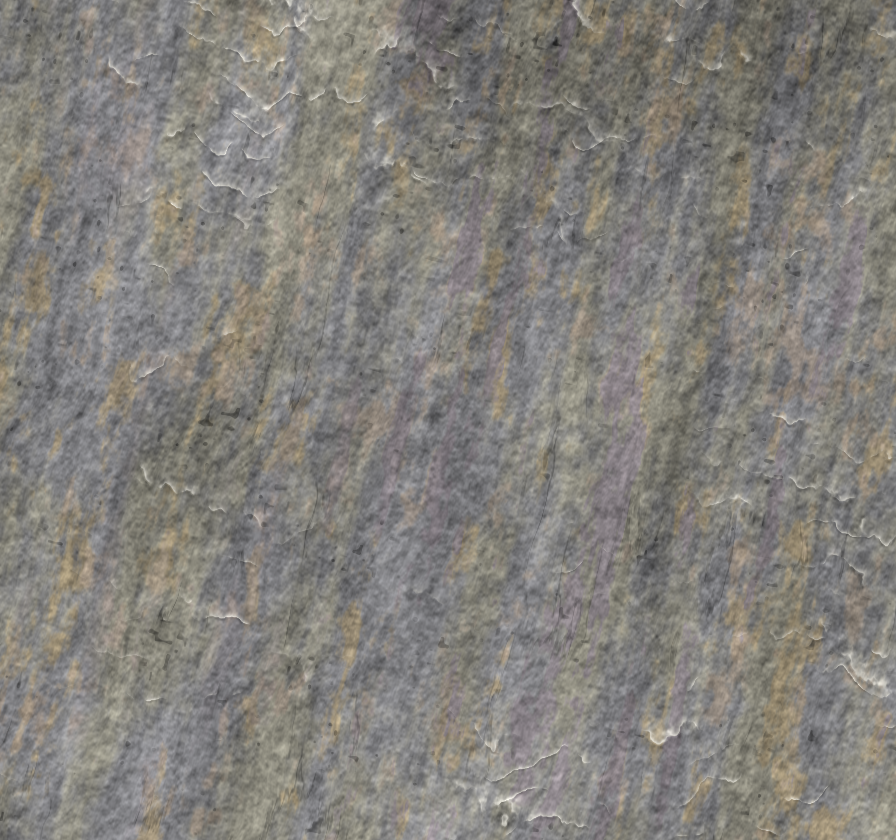
Give the GLSL for this texture, as a Shadertoy shader.

```glsl
// Weathered slate: tilted grey and olive streaks, purple bands, ochre stains and pale broken ledges.
#define BASE_LIGHT   0.525
#define STREAK_TILT  0.21
#define RELIEF       0.33
#define GRAIN        0.055
#define LEDGE_LIGHT  0.24
#define COOL_GREY    vec3(0.990, 0.992, 1.018)
#define WARM_OLIVE   vec3(1.018, 1.002, 0.910)
#define PURPLE       vec3(0.900, 0.850, 0.895)
#define OCHRE        vec3(1.120, 1.000, 0.780)
#define RUST         vec3(1.080, 0.980, 0.890)

const uint LCG = 1664525u;

float hash(vec2 cell) {
    uvec2 u = uvec2(ivec2(cell)) * LCG + 1013904223u;
    u.x += u.y * LCG;
    u.y += u.x * LCG;
    u ^= u >> 16u;
    u.x += u.y * LCG;
    u.y += u.x * LCG;
    u ^= u >> 16u;
    return float(u.x >> 16u) / 65535.0;
}

// Value noise from -1 to 1
float noise(vec2 p) {
    vec2 i = floor(p), f = fract(p);
    f = f * f * (3.0 - 2.0 * f);
    float low = mix(hash(i), hash(i + vec2(1, 0)), f.x);
    float high = mix(hash(i + vec2(0, 1)), hash(i + vec2(1, 1)), f.x);
    return 2.0 * mix(low, high, f.y) - 1.0;
}

float fbm(vec2 p) {
    float sum = 0.0, weight = 0.5;
    for (int i = 0; i < 4; i++) {
        sum += weight * noise(p);
        p = p * 2.03 + 17.3;
        weight *= 0.5;
    }
    return sum;
}

mat2 turn(float a) {
    float c = cos(a), s = sin(a);
    return mat2(c, s, -s, c);
}

// Chipped rock surface, slightly drawn out along the streaks
float surface(vec2 q) {
    return fbm(q * vec2(62.0, 42.0) + 5.0);
}

// Terrace edge: lit crest above each whole step, faint shadow below
float ledge(float h, float sharpness) {
    float x = fract(h);
    float crest = smoothstep(0.0, 0.03, x) * exp(-sharpness * x);
    float shadow = smoothstep(0.88, 0.97, x) * (1.0 - smoothstep(0.98, 1.0, x));
    return 1.8 * crest - 0.35 * shadow;
}

void mainImage(out vec4 fragColor, in vec2 fragCoord) {
    vec2 p = fragCoord / iResolution.y;
    vec2 q = turn(STREAK_TILT) * p;
    float blotch = fbm(q * 6.0 + 31.0);
    q.x += 0.010 * fbm(p * 7.0 + 9.0);

    // Broad shading: dark olive at upper right, cooler at left and bottom
    float dusk = smoothstep(0.66, 0.92, p.y + 0.15 * blotch) * smoothstep(0.3, 0.62, p.x);
    float left = 1.0 - smoothstep(0.0, 0.45, p.x);
    float band = fbm(q * vec2(13.0, 1.8) + 3.0);
    float fine = fbm(q * vec2(90.0, 15.0) + 41.0);
    float speckle = fbm(q * vec2(70.0, 50.0) + 301.0);
    float light = BASE_LIGHT + 0.075 * band + 0.06 * blotch + 0.12 * fine + 0.06 * speckle;
    light -= 0.075 * dusk + 0.025 * left * smoothstep(0.2, 0.5, p.y);
    light += 0.015 * (1.0 - smoothstep(0.0, 0.35, p.y));

    // Relief lit from above, then grain
    vec2 toLight = vec2(-0.0010, 0.0030);
    light += RELIEF * (surface(q) - surface(q + toLight));
    light += GRAIN * noise(q * vec2(240.0, 215.0));

    // Grey and olive streaks with ragged borders
    float warmth = 0.54 + 1.1 * fbm(q * vec2(22.0, 2.6) + 63.0) + 0.7 * fbm(q * 8.0 + 77.0);
    warmth += 0.45 * fine + 0.4 * speckle + 0.35 * dusk - 0.2 * left;
    vec3 tint = mix(COOL_GREY, WARM_OLIVE, smoothstep(0.0, 1.0, warmth));

    // Small feathered ochre and rust stains
    float ragged = 0.45 * fine + 0.5 * speckle;
    float stain = fbm(q * vec2(30.0, 9.0) + 91.0) + ragged + 0.1 * left * smoothstep(0.3, 0.8, p.y);
    tint = mix(tint, OCHRE, 0.75 * smoothstep(0.2, 0.65, stain));
    float rust = fbm(q * vec2(20.0, 12.0) + 121.0) + ragged;
    tint = mix(tint, RUST, 0.7 * smoothstep(0.22, 0.6, rust));

    // Narrow purple bands, mostly right of centre
    float purple = noise(q * vec2(33.0, 3.6) + 143.0) + 0.8 * fine + 0.5 * speckle;
    purple = smoothstep(0.42, 0.72, purple) * mix(0.3, 0.9, smoothstep(0.3, 0.5, p.x));
    tint = mix(tint, PURPLE, purple);

    // Thin cracks along the streaks and small pits
    float crack = abs(noise(q * vec2(30.0, 4.0) + 171.0) + 0.5 * fine);
    crack = (1.0 - smoothstep(0.01, 0.08, crack)) * smoothstep(0.2, 0.6, noise(q * vec2(18.0, 13.0) + 191.0));
    float pit = smoothstep(0.62, 0.85, noise(q * 125.0 + 211.0)) * smoothstep(0.0, 0.6, noise(q * 22.0 + 223.0));
    light -= 0.09 * crack + 0.13 * pit;

    // Pale ledges: long ones fall to the right, short ones lie nearly level
    float place = fbm(p * 4.5 + 241.0) + 0.17 * smoothstep(0.25, 0.65, p.x) - 0.16 * dusk - 0.08 * left;
    float jag = fbm(p * vec2(38.0, 30.0) + 311.0);
    float chipped = smoothstep(-0.35, 0.25, speckle + 0.5 * jag);
    vec2 v = turn(0.45) * p;
    float longLedge = ledge(v.y * 6.5 + 0.9 * fbm(v * vec2(4.0, 2.5) + 263.0) + 0.22 * jag, 22.0);
    longLedge *= smoothstep(-0.1, 0.4, noise(v * vec2(15.0, 24.0) + 251.0)) * smoothstep(0.04, 0.22, place);
    vec2 w = turn(0.14) * p;
    float shortLedge = ledge(w.y * 22.0 + 1.5 * fbm(w * vec2(9.0, 4.0) + 277.0) + 0.4 * jag, 13.0);
    shortLedge *= smoothstep(0.05, 0.5, noise(w * vec2(21.0, 27.0) + 283.0)) * smoothstep(-0.08, 0.2, place);
    float edges = (longLedge + 0.8 * shortLedge) * chipped;
    light += LEDGE_LIGHT * edges;
    tint = mix(tint, vec3(1.01, 1.0, 0.96), clamp(edges, 0.0, 0.8));

    fragColor = vec4(clamp(light * tint, 0.0, 1.0), 1.0);
}
```
